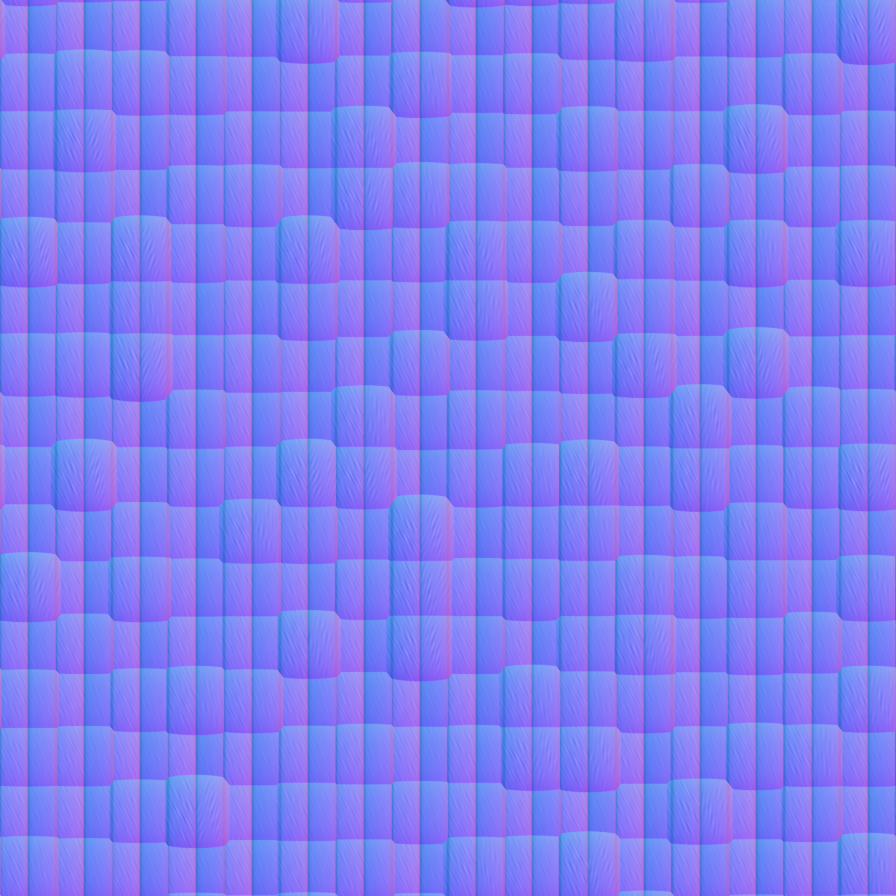
A Shadertoy shader for this texture map:

```glsl
// Tangent-space normal map of a 16 by 16 weave of bulging, split, fibrous tiles.

float hash(vec2 p) {
    vec3 v = fract(vec3(p.xyx) * 0.1031);
    v += dot(v, v.yzx + 33.33);
    return fract((v.x + v.y) * v.z);
}

// Fine slanted fibres from layered sines, broken into patches
float fibres(vec2 q, float slant, float seed) {
    float across = q.x + slant * q.y;
    float bend = 1.1 * sin(q.y * 9.0 + across * 11.0 + seed * 40.0);
    float fine = sin(across * 78.0 + bend + seed * 71.0);
    float coarse = sin(across * 47.0 - bend * 1.6 + seed * 23.0);
    float patches = 0.55 + 0.45 * sin(across * 19.0 + q.y * 11.0 + seed * 90.0);
    return (0.65 * fine + 0.35 * coarse) * patches;
}

// Sideways tilt (xy) and crease shade (z) of one tile;
// q runs from -0.5 to 0.5 between neighbours
vec3 tileSurface(vec2 q, float bulge, float seed) {
    float side = clamp(q.x * 50.0, -1.0, 1.0);
    float rightHalf = 0.5 + 0.5 * side;
    float reach = abs(q.x);

    // Each half is a rounded strip of its own, turning from left to right
    float strip = side * min(4.0 * reach - 1.0, 1.4);
    vec2 tilt = vec2(0.19 * strip, q.y * (0.27 + 0.5 * q.y * q.y));

    // Low tiles sink to the middle, raised tiles round off outward
    tilt.x -= side * mix(mix(0.17, 0.13, rightHalf), -0.08, bulge);

    // Sharp creases down the middle and along both sides
    float middle = exp(-reach * 48.0);
    float border = exp(-abs(reach - 0.5) * 48.0);
    tilt.x += side * (0.4 * border - 0.55 * middle);
    float crease = 0.16 * middle + 0.12 * border;

    // Fibres lean one way; on the most raised tiles they fan out and deepen
    float fan = smoothstep(0.55, 0.95, bulge);
    float slant = mix(0.42, mix(0.42, -0.42, fan), rightHalf);
    float core = exp(-24.0 * (reach - 0.22) * (reach - 0.22) - 4.0 * q.y * q.y);
    float strength = mix(0.11, 0.055, rightHalf) + 0.16 * fan * core;
    float wear = strength * exp(-1.5 * q.y * q.y) * fibres(q, slant, seed);
    return vec3(tilt + wear * vec2(1.0, 0.5), crease);
}

void mainImage(out vec4 fragColor, in vec2 fragCoord) {
    vec2 p = fragCoord / iResolution.xy * 16.0;
    vec2 cell = floor(p);
    vec3 surface = vec3(0.0);
    float total = 0.0;

    // Higher tiles push over lower ones; a sharp weighting smooths the edges
    for (int j = -1; j <= 1; j++) {
        for (int i = -1; i <= 1; i++) {
            vec2 id = cell + vec2(i, j);
            vec2 q = p - id - 0.5;
            vec2 wrapped = mod(id, 16.0);
            float seed = hash(wrapped + 3.7);
            float bulge = pow(hash(wrapped + 19.3), 1.4);
            float height = 0.37 * bulge - q.y * q.y - q.x * q.x * (1.0 + 0.4 * bulge);
            float weight = exp(110.0 * height);
            surface += weight * tileSurface(q, bulge, seed);
            total += weight;
        }
    }
    surface /= total;

    // Encode the direction as colour, darkened in the creases
    vec3 normal = normalize(vec3(surface.xy, 1.0));
    vec3 colour = 0.5 + normal * vec3(0.5, 0.5, 0.475);
    fragColor = vec4(colour * (1.0 - surface.z), 1.0);
}
```
